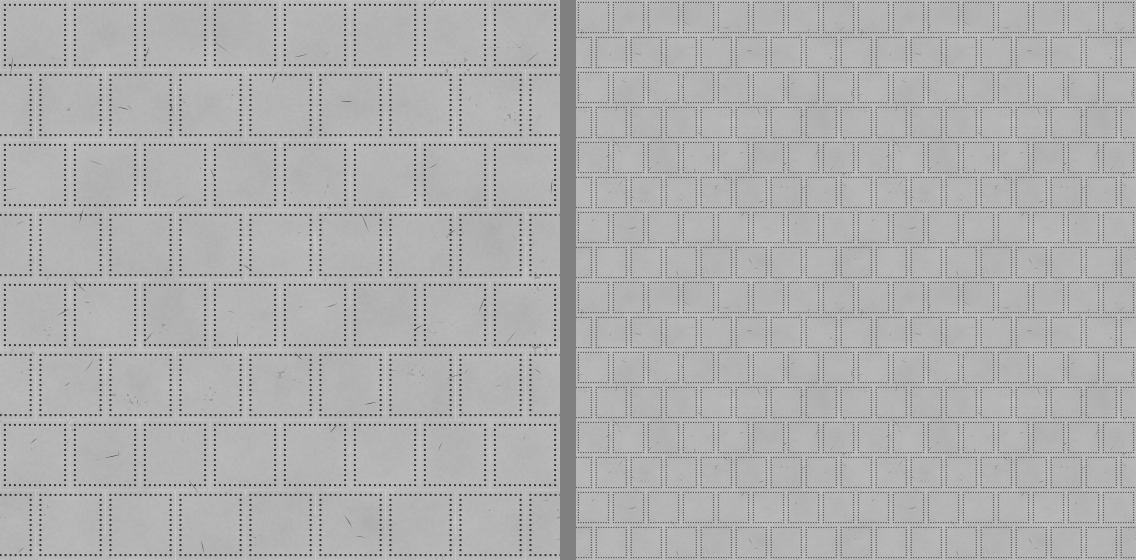
Left: one tile. Right: repeated 2 by 2.
Write a WebGL 1 fragment shader that draws this texture.

```glsl
precision highp float;
// Staggered grey metal plates edged with rivets, with faint worn seams and fine dark scratches.
uniform vec2 u_resolution;

const float PLATES = 8.0;          // plates across and down
const float ROW_SHIFT = 0.508;     // lengths below are in plate widths
const float RIVET_GAPS = 12.0;     // gaps between rivets along one side
const float RIVET_INSET = 0.07;
const float RIVET_RADIUS = 0.0155;
const float RIVET_SOFTNESS = 0.009;
const float SEAM_HALF_WIDTH = 0.005;

const vec3 METAL = vec3(0.706);
const vec3 SEAM = vec3(0.80);
const vec3 RIVET = vec3(0.20);
const vec3 RIVET_TOP = vec3(0.31);
const vec3 SCRATCH = vec3(0.27);

float hash(vec2 p) {
  vec3 q = fract(p.xyx * 0.1031);
  q += dot(q, q.yzx + 33.33);
  return fract((q.x + q.y) * q.z);
}

vec2 hash2(vec2 p) {
  return vec2(hash(p + 17.3), hash(p + 71.9));
}

// Value noise over the canvas that wraps after `cells` cells.
float noise(vec2 uv, float cells, float seed) {
  vec2 p = uv * cells;
  vec2 i = floor(p);
  vec2 f = fract(p);
  f = f * f * (3.0 - 2.0 * f);
  vec2 a = mod(i, cells) + seed;
  vec2 b = mod(i + 1.0, cells) + seed;
  return mix(mix(hash(a), hash(vec2(b.x, a.y)), f.x),
             mix(hash(vec2(a.x, b.y)), hash(b), f.x), f.y);
}

float fbm(vec2 uv, float cells, float seed) {
  float sum = 0.0;
  float amplitude = 0.5;
  for (int i = 0; i < 4; i++) {
    sum += amplitude * noise(uv, cells, seed);
    cells *= 2.0;
    seed += 13.0;
    amplitude *= 0.5;
  }
  return sum / 0.9375;
}

// Coverage of a shape at signed distance d, with an edge of the given softness.
float cover(float d, float softness) {
  return clamp(0.5 - d / softness, 0.0, 1.0);
}

// Distance to the nearest rivet around the border of a plate.
float rivetDistance(vec2 f) {
  float spacing = (1.0 - 2.0 * RIVET_INSET) / RIVET_GAPS;
  vec2 q = (f - RIVET_INSET) / spacing;
  vec2 nearest = clamp(floor(q + 0.5), 0.0, RIVET_GAPS);
  vec2 side = RIVET_GAPS * step(0.5 * RIVET_GAPS, q);
  return spacing * min(length(q - vec2(nearest.x, side.y)),
                       length(q - vec2(side.x, nearest.y)));
}

// Tapered, slightly bent scratches, at most one per wrapping grid cell.
float scratches(vec2 uv, float cells, float density, float reach, float width, float px, float seed) {
  vec2 p = uv * cells;
  float mark = 0.0;
  for (int y = -1; y <= 1; y++) {
    for (int x = -1; x <= 1; x++) {
      vec2 cell = floor(p) + vec2(float(x), float(y));
      vec2 id = mod(cell, cells) + seed;
      vec2 r = p - cell - hash2(id);
      vec2 rnd = hash2(id + 5.7);
      float angle = 6.2832 * rnd.x;
      r = vec2(dot(r, vec2(cos(angle), sin(angle))), dot(r, vec2(-sin(angle), cos(angle))));
      float t = r.x / (reach * mix(0.35, 1.0, rnd.y));
      float taper = max(1.0 - t * t, 0.0);
      float bend = 0.12 * reach * (hash(id + 3.1) - 0.5) * t * t;
      float line = taper * cover(abs(r.y - bend) - width * taper, px * cells);
      float strength = step(hash(id + 9.4), density) * mix(0.35, 0.9, hash(id + 2.6));
      mark = max(mark, line * strength);
    }
  }
  return mark;
}

void main() {
  vec2 uv = gl_FragCoord.xy / u_resolution;
  float px = 1.0 / min(u_resolution.x, u_resolution.y);
  float platePx = px * PLATES;

  // Plate layout: every other row shifts by about half a plate
  vec2 p = uv * PLATES;
  p.x -= ROW_SHIFT * (1.0 - mod(floor(p.y), 2.0));
  vec2 f = fract(p);
  float tone = hash(mod(floor(p), PLATES) + 40.0) - 0.5;
  vec2 edges = min(f, 1.0 - f);
  float edge = min(edges.x, edges.y);

  // Clouded metal with grain, a little paler toward the plate edge
  float clouds = fbm(uv, 16.0, 3.0) - 0.5;
  float grain = noise(uv, 256.0, 8.0) - 0.5;
  float rim = 1.0 - smoothstep(0.0, 0.22, edge);
  vec3 color = METAL + 0.008 * tone + 0.045 * clouds + 0.018 * grain + 0.006 * rim;

  // Faint broken seams with patches of pale speckles
  float wear = smoothstep(0.25, 0.75, fbm(uv, 32.0, 21.0));
  float seam = cover(edge - SEAM_HALF_WIDTH, platePx);
  float speckle = smoothstep(0.68, 0.95, noise(uv, 224.0, 31.0)) * (1.0 - smoothstep(0.01, 0.06, edge));
  color = mix(color, SEAM, max(seam * mix(0.3, 1.0, wear), 0.5 * speckle * wear));

  // Soft-edged rivets with a slightly brighter top
  float d = rivetDistance(f);
  vec3 rivet = mix(RIVET, RIVET_TOP, cover(d - 0.35 * RIVET_RADIUS, RIVET_SOFTNESS));
  color = mix(color, rivet, cover(d - RIVET_RADIUS, max(platePx, RIVET_SOFTNESS)));

  // Long scratches, short nicks and small clustered pits
  float mark = scratches(uv, 8.0, 0.7, 0.16, 0.005, px, 50.0);
  mark = max(mark, 0.5 * scratches(uv, 16.0, 0.15, 0.12, 0.008, px, 90.0));
  float pits = smoothstep(0.75, 0.95, noise(uv, 224.0, 61.0)) * smoothstep(0.82, 0.97, noise(uv, 24.0, 77.0));
  color = mix(color, SCRATCH, max(mark, 0.3 * pits));

  gl_FragColor = vec4(color, 1.0);
}
```
